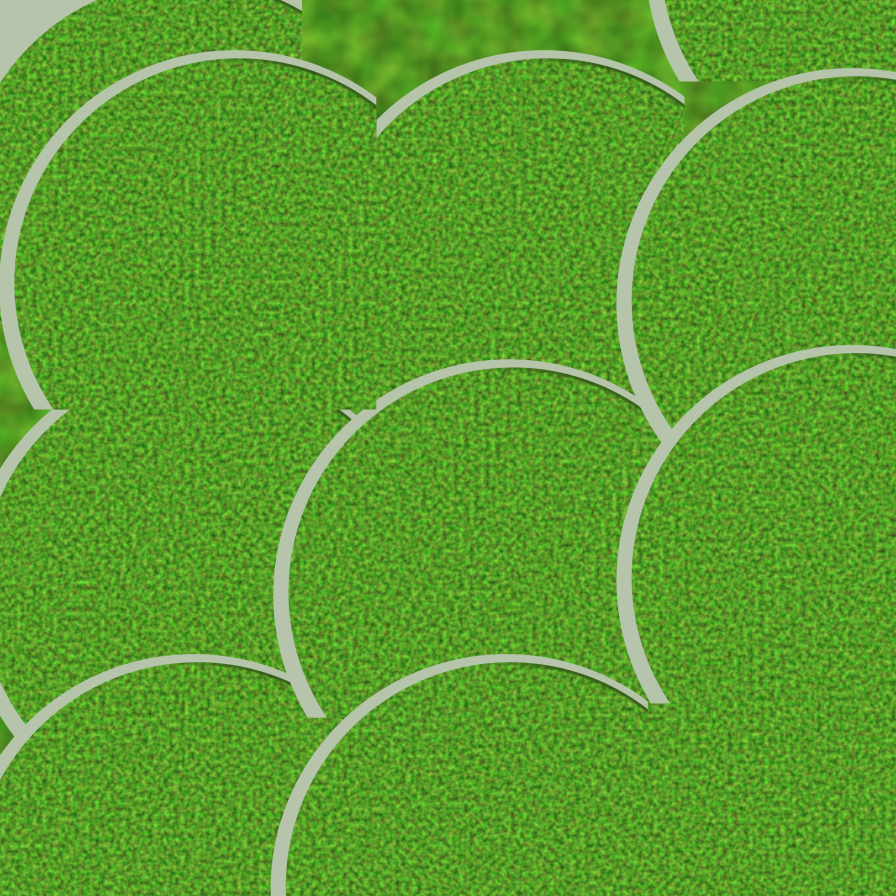
This pattern is drawn by a Shadertoy shader. Its source:

```glsl
// Overlapping grass discs with pale crescent rims, cut off along tile seams.

const vec3 GRASS = vec3(0.34, 0.61, 0.15);
const vec3 SOFT_GRASS = vec3(0.33, 0.59, 0.13);
const vec3 RIM = vec3(0.71, 0.77, 0.67);
const vec3 SHADE = vec3(0.19, 0.33, 0.09);

const float OUTER_RADIUS = 0.263;
const float INNER_RADIUS = 0.2506;
const vec2 INNER_SHIFT = vec2(0.0046, 0.0033); // makes the rim thicker at lower left
const float SHADE_WIDTH = 0.005;
const float GRAIN_SCALE = 170.0;
const float GRAIN_CONTRAST = 0.5;
const float BLUR_SCALE = 34.0;

const vec2 PALE_CORNER = vec2(0.337, 0.64);
const vec2 LAWN_CORNER = vec2(0.723, 0.215);

// Discs from back to front
const int DISCS = 10;
const vec2 CENTRES[DISCS] = vec2[DISCS](
    vec2(0.206, 0.768), vec2(0.983, 1.046), vec2(0.607, 0.681), vec2(0.224, 0.339),
    vec2(0.216, 0.007), vec2(0.568, 0.336), vec2(0.262, 0.681), vec2(0.951, 0.661),
    vec2(0.951, 0.352), vec2(0.565, 0.007));

// Seam limits of each disc: left, bottom, right, top
const vec4 SEAMS[DISCS] = vec4[DISCS](
    vec4(-1.0, 0.64, 0.337, 2.0), vec4(-1.0, 0.909, 2.0, 2.0),
    vec4(0.42, -1.0, 0.764, 2.0), vec4(-1.0, -1.0, 2.0, 0.543),
    vec4(-1.0, -1.0, 2.0, 2.0), vec4(-1.0, 0.199, 0.74, 2.0),
    vec4(-1.0, 0.543, 0.42, 2.0), vec4(-1.0, -1.0, 2.0, 2.0),
    vec4(-1.0, 0.215, 2.0, 2.0), vec4(-1.0, -1.0, 0.723, 2.0));

vec2 hashGradient(vec2 cell) {
    float h = fract(sin(dot(cell, vec2(127.1, 311.7))) * 43758.5);
    return vec2(cos(6.2832 * h), sin(6.2832 * h));
}

float gradientNoise(vec2 p) {
    vec2 i = floor(p), f = fract(p);
    vec2 u = f * f * f * (f * (f * 6.0 - 15.0) + 10.0);
    vec2 e = vec2(0.0, 1.0);
    float a = dot(hashGradient(i), f);
    float b = dot(hashGradient(i + e.yx), f - e.yx);
    float c = dot(hashGradient(i + e.xy), f - e.xy);
    float d = dot(hashGradient(i + e.yy), f - e.yy);
    return mix(mix(a, b, u.x), mix(c, d, u.x), u.y);
}

// Fine speckle in brightness and in hue
vec3 grass(vec2 p) {
    vec2 q = p * GRAIN_SCALE;
    float light = gradientNoise(q) + 0.6 * gradientNoise(q * 1.7 + 31.3);
    float warmth = gradientNoise(q * 0.9 + 77.7);
    return GRASS * (1.0 + GRAIN_CONTRAST * light) + vec3(0.16, -0.05, 0.04) * warmth;
}

// Broad blotches for the ground behind the discs
vec3 softGrass(vec2 p) {
    vec2 q = p * BLUR_SCALE;
    float light = gradientNoise(q) + 0.4 * gradientNoise(q * 2.1 + 9.2);
    return SOFT_GRASS * (1.0 + 0.35 * light) + vec3(0.12, 0.0, 0.03) * gradientNoise(q + 53.1);
}

float below(float distance, float edge) {
    return 1.0 - smoothstep(-edge, edge, distance);
}

float seamMask(vec2 p, vec4 seam, float edge) {
    vec2 outside = max(seam.xy - p, p - seam.zw);
    return below(max(outside.x, outside.y), edge);
}

void mainImage(out vec4 fragColor, in vec2 fragCoord) {
    vec2 p = fragCoord / iResolution.y;
    float edge = 0.7 / iResolution.y;
    vec3 lawn = grass(p);

    // Ground: blotches, one pale corner and one plain lawn corner
    vec3 color = softGrass(p);
    color = mix(color, RIM, seamMask(p, vec4(-1.0, PALE_CORNER.y, PALE_CORNER.x, 2.0), edge));
    color = mix(color, lawn, seamMask(p, vec4(LAWN_CORNER.x, -1.0, 9.0, LAWN_CORNER.y), edge));

    for (int i = 0; i < DISCS; i++) {
        vec2 fromCentre = p - CENTRES[i];
        vec2 fromInner = fromCentre - INNER_SHIFT;
        float outer = length(fromCentre) - OUTER_RADIUS;
        float inner = length(fromInner) - INNER_RADIUS;

        // Dark line under the upper right part of the rim
        vec2 direction = normalize(fromInner + 1e-5);
        float facing = smoothstep(-0.25, 0.3, direction.x) * smoothstep(0.0, 0.5, direction.y);
        float shade = facing * smoothstep(-SHADE_WIDTH, -0.3 * SHADE_WIDTH, inner);

        vec3 disc = mix(lawn, SHADE, 0.85 * shade);
        disc = mix(RIM, disc, below(inner, edge));
        color = mix(color, disc, below(outer, edge) * seamMask(p, SEAMS[i], edge));
    }

    fragColor = vec4(clamp(color, 0.0, 1.0), 1.0);
}
```
